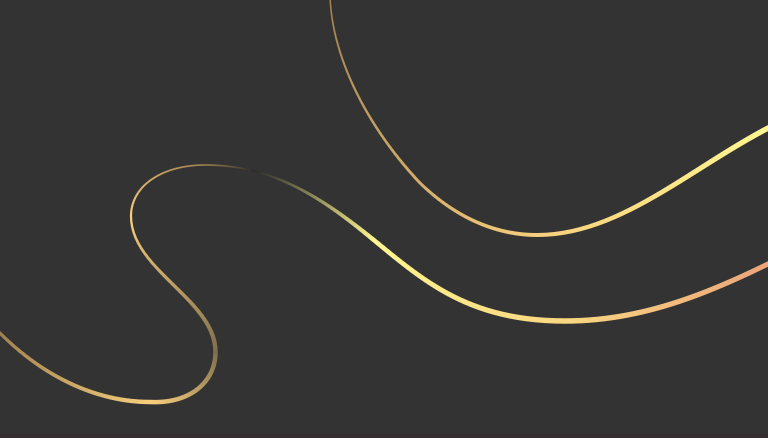
Reproduce this background procedurally as a Shadertoy shader.

```glsl
// Two tapering golden ribbons curving across a flat charcoal background.

#define UNITS_HIGH 438.0                   // canvas height in layout units
#define STEPS 28                           // straight pieces per curve
#define CHARCOAL vec3(0.200, 0.200, 0.200)
#define FOOT_COLOR vec3(0.205, 0.182, 0.190)
#define FOOT_HEIGHT 4.0
#define GOLD vec3(0.97, 0.81, 0.49)
#define BRONZE vec3(0.62, 0.50, 0.31)
#define UMBER vec3(0.50, 0.43, 0.30)
#define LEMON vec3(1.00, 0.97, 0.57)
#define CORAL vec3(0.92, 0.64, 0.48)
#define SHADE vec3(0.17, 0.17, 0.17)

// Nearest ribbon so far: signed distance to its edge, and its colour
struct Ribbon {
    float edge;
    vec3 color;
};

vec2 bezier(vec2 a, vec2 b, vec2 c, vec2 d, float t) {
    float s = 1.0 - t;
    return s * s * s * a + 3.0 * s * s * t * b + 3.0 * s * t * t * c + t * t * t * d;
}

// Add one cubic curve; width and colour run from its start to its end
void addCurve(inout Ribbon ribbon, vec2 p, vec2 a, vec2 b, vec2 c, vec2 d,
              vec2 widths, vec3 startColor, vec3 endColor) {
    // Skip pixels outside the box around the control points
    vec2 low = min(min(a, b), min(c, d)) - 8.0;
    vec2 high = max(max(a, b), max(c, d)) + 8.0;
    if (any(lessThan(p, low)) || any(greaterThan(p, high))) return;

    vec2 from = a;
    for (int i = 0; i < STEPS; i++) {
        vec2 to = bezier(a, b, c, d, float(i + 1) / float(STEPS));
        vec2 span = to - from;
        float h = clamp(dot(p - from, span) / dot(span, span), 0.0, 1.0);
        float t = (float(i) + h) / float(STEPS);
        float edge = length(p - from - h * span) - 0.5 * mix(widths.x, widths.y, t);
        if (edge < ribbon.edge) ribbon = Ribbon(edge, mix(startColor, endColor, t));
        from = to;
    }
}

// Long ribbon: a loop on the left, a dark pinch, then a broad sweep
void addLowerRibbon(inout Ribbon r, vec2 p) {
    addCurve(r, p, vec2(-4, 329), vec2(40, 375), vec2(95, 402), vec2(150, 402),
             vec2(3.2, 4.5), BRONZE, GOLD);
    addCurve(r, p, vec2(150, 402), vec2(190, 404), vec2(215.5, 382), vec2(215.5, 352),
             vec2(4.5, 4.5), GOLD, UMBER);
    addCurve(r, p, vec2(215.5, 352), vec2(215.5, 300), vec2(131, 270), vec2(131, 216),
             vec2(4.5, 2.2), UMBER, GOLD);
    addCurve(r, p, vec2(131, 216), vec2(131, 186), vec2(162, 165), vec2(205, 165),
             vec2(2.2, 1.6), GOLD, BRONZE);
    addCurve(r, p, vec2(205, 165), vec2(222.5, 165), vec2(238.8, 167.2), vec2(254, 171),
             vec2(1.6, 1.8), BRONZE, SHADE);
    addCurve(r, p, vec2(254, 171), vec2(300, 183), vec2(337.5, 210.3), vec2(375, 241),
             vec2(1.8, 4.5), SHADE, LEMON);
    addCurve(r, p, vec2(375, 241), vec2(425, 282), vec2(470, 321), vec2(565, 321),
             vec2(4.5, 5.5), LEMON, mix(GOLD, LEMON, 0.2));
    addCurve(r, p, vec2(565, 321), vec2(640, 321), vec2(705, 295), vec2(772, 262),
             vec2(5.5, 5.0), mix(GOLD, LEMON, 0.2), CORAL);
}

// Short ribbon: falls from the top edge and rises to the right
void addUpperRibbon(inout Ribbon r, vec2 p) {
    addCurve(r, p, vec2(330, -4), vec2(332, 60), vec2(370, 130), vec2(420, 183),
             vec2(1.5, 3.0), BRONZE, mix(BRONZE, GOLD, 0.6));
    addCurve(r, p, vec2(420, 183), vec2(455, 217), vec2(495, 235), vec2(537, 235),
             vec2(3.0, 4.0), mix(BRONZE, GOLD, 0.6), GOLD);
    addCurve(r, p, vec2(537, 235), vec2(620, 235), vec2(690, 168), vec2(772, 126),
             vec2(4.0, 5.5), GOLD, LEMON);
}

void mainImage(out vec4 fragColor, in vec2 fragCoord) {
    // Layout space: y runs down from the top edge
    float pixel = UNITS_HIGH / iResolution.y;
    vec2 p = fragCoord * pixel;
    p.y = UNITS_HIGH - p.y;

    // Flat ground with a faint strip along the foot
    float foot = clamp((p.y - UNITS_HIGH + FOOT_HEIGHT) / pixel + 0.5, 0.0, 1.0);
    vec3 color = mix(CHARCOAL, FOOT_COLOR, foot);

    // Ribbons with smooth edges
    Ribbon ribbon = Ribbon(1000.0, CHARCOAL);
    addLowerRibbon(ribbon, p);
    addUpperRibbon(ribbon, p);
    color = mix(color, ribbon.color, clamp(0.5 - ribbon.edge / pixel, 0.0, 1.0));

    fragColor = vec4(color, 1.0);
}
```
